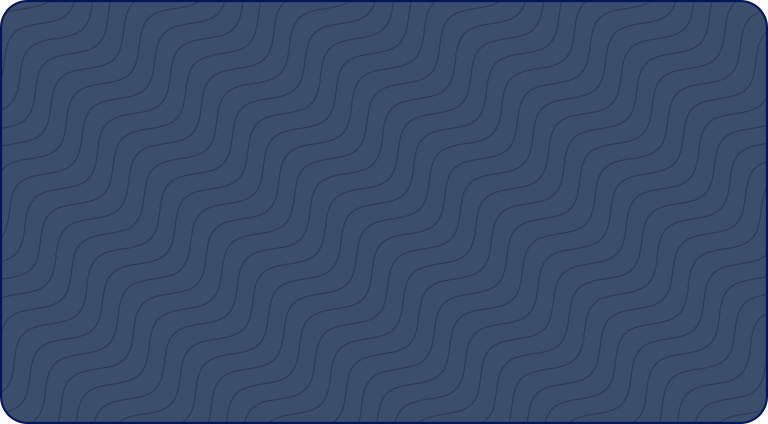
This pattern is drawn by a WebGL 1 fragment shader. Its source:

```glsl
precision highp float;
// Slate blue rounded panel with thin diagonal wavy lines and a navy border.

uniform vec2 u_resolution;

// Lengths are fractions of the canvas height.
#define WAVE_ANGLE 0.802
#define WAVE_LENGTH 0.2465
#define WAVE_HEIGHT 0.0295
#define WAVE_SPACING 0.05096
#define WAVE_ANCHOR vec2(0.7311, 0.5017)
#define LINE_WIDTH 0.0030
#define BORDER_WIDTH 0.0050
#define CORNER_RADIUS 0.0650
#define PANEL_COLOR vec3(0.233, 0.304, 0.418)
#define LINE_COLOR vec3(0.178, 0.238, 0.358)
#define BORDER_COLOR vec3(0.020, 0.090, 0.350)
#define OUTSIDE_COLOR vec3(1.0)

const float TAU = 6.2831853;

// Signed distance to a rounded box centred on the origin.
float roundedBox(vec2 p, vec2 halfSize, float radius) {
    vec2 q = abs(p) - halfSize + radius;
    return length(max(q, 0.0)) + min(max(q.x, q.y), 0.0) - radius;
}

// Approximate distance to the nearest of the parallel sine curves.
float waveDistance(vec2 p) {
    float c = cos(WAVE_ANGLE);
    float s = sin(WAVE_ANGLE);
    vec2 q = vec2(c * p.x + s * p.y, c * p.y - s * p.x);
    float k = TAU / WAVE_LENGTH;
    float offset = q.y - WAVE_HEIGHT * sin(k * q.x);
    float slope = WAVE_HEIGHT * k * cos(k * q.x);
    float row = fract(offset / WAVE_SPACING + 0.5) - 0.5;
    return abs(row) * WAVE_SPACING / sqrt(1.0 + slope * slope);
}

// Antialiased coverage of the region where the distance is negative.
float coverage(float dist, float pixel) {
    return clamp(0.5 - dist / pixel, 0.0, 1.0);
}

void main() {
    float pixel = 1.0 / u_resolution.y;
    vec2 p = gl_FragCoord.xy * pixel;
    vec2 halfSize = 0.5 * u_resolution * pixel;

    // Wavy lines
    float wave = waveDistance(p - WAVE_ANCHOR);
    float line = coverage(wave - 0.5 * LINE_WIDTH, pixel);
    vec3 color = mix(PANEL_COLOR, LINE_COLOR, line);

    // Border and rounded corners
    float edge = roundedBox(p - halfSize, halfSize, CORNER_RADIUS);
    color = mix(BORDER_COLOR, color, coverage(edge + BORDER_WIDTH, pixel));
    color = mix(OUTSIDE_COLOR, color, coverage(edge, pixel));

    gl_FragColor = vec4(color, 1.0);
}
```
